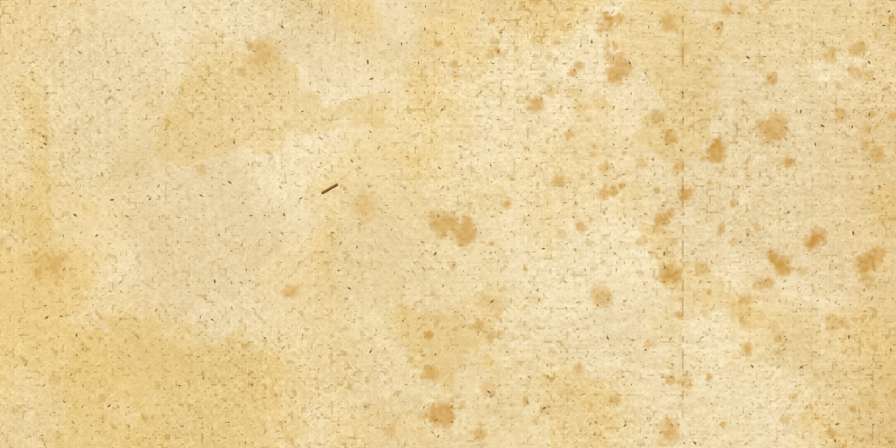
Give the GLSL for this texture, as a Shadertoy shader.

```glsl
float hash(vec2 p) {
    return fract(sin(dot(p, vec2(127.1, 311.7))) * 43758.5453);
}

float noise(vec2 p) {
    vec2 i = floor(p), f = fract(p);
    f = f * f * (3.0 - 2.0 * f);
    return mix(mix(hash(i), hash(i + vec2(1, 0)), f.x),
               mix(hash(i + vec2(0, 1)), hash(i + vec2(1, 1)), f.x), f.y);
}

float fbm(vec2 p) {
    float sum = 0.0, amp = 0.5;
    for (int i = 0; i < 5; i++) {
        sum += amp * noise(p);
        p = mat2(1.6, 1.2, -1.2, 1.6) * p + 7.3;
        amp *= 0.5;
    }
    return sum / 0.97;
}

// Ragged rust blots, denser towards the right
float rustBlots(vec2 p, float cells) {
    float ragged = (fbm(p * 28.0) - 0.5) * 2.6 + (noise(p * 150.0) - 0.5) * 0.5;
    float mask = 0.0;
    vec2 home = floor(p * cells);
    for (int y = -1; y <= 1; y++)
    for (int x = -1; x <= 1; x++) {
        vec2 id = home + vec2(x, y);
        vec2 centre = (id + vec2(hash(id + 3.1), hash(id + 8.7))) / cells;
        float chance = mix(0.04, 0.36, smoothstep(0.8, 1.1, centre.x));
        float radius = mix(0.12, 0.38, hash(id + 5.9)) / cells;
        float blot = smoothstep(-0.1, 0.8, 1.0 - length(p - centre) / radius + ragged * 0.7);
        blot *= smoothstep(2.3, 1.0, length(p - centre) / radius);
        mask = max(mask, blot * step(hash(id + 1.3), chance) * mix(0.35, 1.0, hash(id + 6.2)));
    }
    return mask;
}

// Tiny dark flecks, one at most per cell
float flecks(vec2 p, float cells, float chance, float aa) {
    vec2 id = floor(p * cells);
    vec2 centre = (id + 0.25 + 0.5 * vec2(hash(id + 2.3), hash(id + 4.9))) / cells;
    float turn = 6.283 * hash(id + 9.4);
    vec2 d = mat2(cos(turn), sin(turn), -sin(turn), cos(turn)) * (p - centre);
    float dist = length(d * vec2(0.6, 1.2)) - mix(0.0006, 0.0026, pow(hash(id + 7.7), 3.0));
    return smoothstep(aa, -aa, dist) * step(hash(id + 0.7), chance);
}

float segment(vec2 p, vec2 a, vec2 b) {
    vec2 ab = b - a;
    return length(p - a - ab * clamp(dot(p - a, ab) / dot(ab, ab), 0.0, 1.0));
}

void mainImage(out vec4 fragColor, in vec2 fragCoord) {
    vec2 p = fragCoord / iResolution.y;
    float aspect = iResolution.x / iResolution.y;
    float aa = 1.0 / iResolution.y;
    vec2 warped = p + 0.12 * (vec2(fbm(p * 5.0), fbm(p * 5.0 + 31.0)) - 0.5);

    // Aged paper: cream clouded with straw and tan
    vec3 paper = mix(vec3(0.925, 0.83, 0.62), vec3(0.95, 0.88, 0.72),
                     smoothstep(0.32, 0.68, fbm(warped * 3.0 + 4.0)));
    paper = mix(paper, vec3(0.92, 0.79, 0.50), 0.65 * smoothstep(0.48, 0.76, fbm(warped * 3.6 + 17.0)));
    paper = mix(paper, vec3(0.87, 0.77, 0.57), 0.5 * smoothstep(0.48, 0.72, fbm(warped * 4.5 + 53.0)));

    // Water stains with soft but distinct outlines
    float damp = fbm(warped * 4.0 + 71.0);
    paper = mix(paper, vec3(0.89, 0.76, 0.47), 0.4 * smoothstep(0.60, 0.625, damp));
    float pale = fbm(warped * 4.2 + 95.0);
    paper = mix(paper, vec3(0.93, 0.86, 0.70), 0.45 * smoothstep(0.59, 0.615, pale));

    // Yellowed left band and browned right border
    float band = smoothstep(0.045, 0.015, abs(warped.x - 0.08)) * smoothstep(0.3, 0.45, p.y);
    paper = mix(paper, vec3(0.89, 0.76, 0.47), 0.45 * band * smoothstep(0.9, 0.7, p.y));
    float border = smoothstep(0.2, 0.0, aspect - p.x) * (1.0 - 0.6 * p.y);
    paper = mix(paper, vec3(0.85, 0.70, 0.42), 0.5 * border);

    // Fine grain, and horizontal weave on the right half
    float grain = noise(p * 230.0) + 0.7 * noise(p * 110.0 + 9.0) - 0.85;
    float weave = noise(p * vec2(30.0, 170.0)) - 0.5;
    float mottled = 0.5 + fbm(p * 6.0 + 40.0);
    vec3 tint = vec3(0.75, 0.95, 1.25);
    paper += grain * mottled * 0.072 * tint;
    paper += weave * 0.05 * smoothstep(0.6, 1.2, p.x) * tint;
    paper -= 0.09 * tint * smoothstep(0.72, 0.9, noise(p * 135.0 + 61.0)) * mottled;

    // Rust: large blots, then small satellites
    float rust = max(rustBlots(p, 8.0), 0.75 * rustBlots(p + 5.0 * vec2(0, 1), 19.0));
    rust *= 0.75 + 0.5 * noise(p * 120.0 + 13.0);
    paper = mix(paper, vec3(0.77, 0.54, 0.19), clamp(0.68 * rust, 0.0, 0.85));

    // Worn vertical folds
    float wear = smoothstep(0.3, 0.75, noise(vec2(3.0, p.y * 70.0)));
    float fold = smoothstep(0.002 + aa, 0.0, abs(p.x - 0.762 * aspect));
    float faintFold = smoothstep(0.002 + aa, 0.0, abs(p.x - 0.906 * aspect));
    paper = mix(paper, vec3(0.66, 0.49, 0.25), wear * (0.45 * fold + 0.16 * faintFold));

    // Dark flecks and a loose fibre
    float dirt = max(flecks(p, 26.0, 0.22, aa), 0.55 * flecks(p + 3.0, 47.0, 0.3, aa));
    paper = mix(paper, vec3(0.38, 0.27, 0.13), 0.75 * dirt);
    vec2 fibre = vec2(0.36 * aspect, 0.572);
    float strand = segment(p, fibre, fibre + vec2(0.032, 0.018));
    float shade = segment(p, fibre - vec2(0, 0.003), fibre + vec2(0.032, 0.015));
    paper = mix(paper, vec3(0.30, 0.20, 0.08), 0.8 * smoothstep(0.002 + aa, 0.001, shade));
    paper = mix(paper, vec3(0.68, 0.49, 0.22), 0.7 * smoothstep(0.001 + aa, 0.0, strand));

    fragColor = vec4(clamp(paper, 0.0, 1.0), 1.0);
}
```
